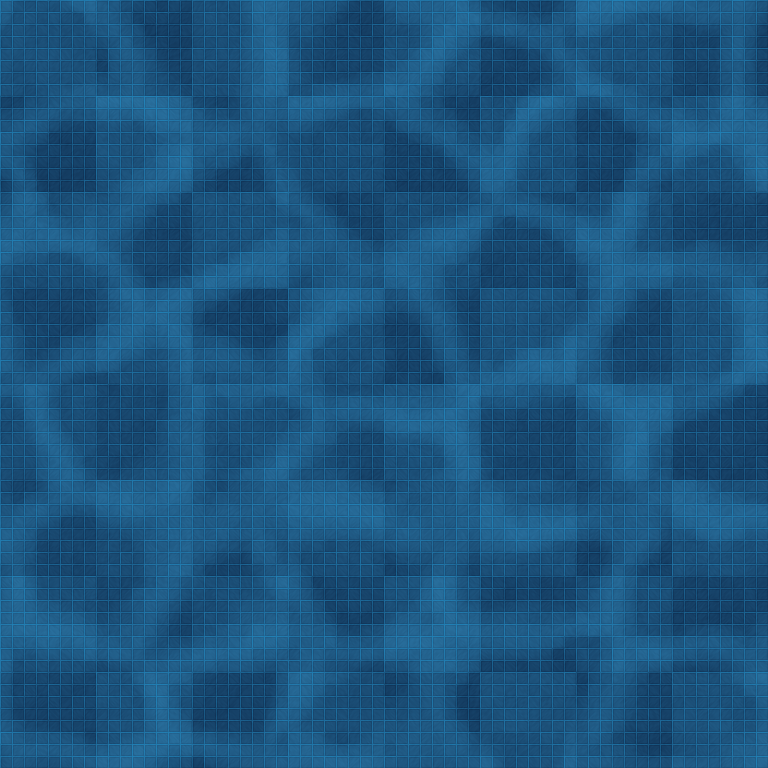
Write a Shadertoy shader that draws this texture.

```glsl
// Blue pool mosaic: 64 x 64 glazed tiles in a checker of 8 x 8 panels under a net of light.
#define TILES 64.0
#define PANELS 8.0
#define NET_CELLS vec2(5.0, 6.0)
#define NET_JITTER 0.75
#define LINE_WIDTH 0.075
#define GROOVE_WIDTH 0.17
#define PANEL_CONTRAST 0.19
#define NET_CONTRAST 0.42
#define WEAR 0.13
#define DEEP vec3(0.075, 0.230, 0.375)
#define PALE vec3(0.170, 0.465, 0.650)
#define GLINT vec3(0.120, 0.540, 0.760)

float hash(vec2 p) {
    vec3 q = fract(p.xyx * vec3(0.1031, 0.1030, 0.0973));
    q += dot(q, q.yzx + 33.33);
    return fract((q.x + q.y) * q.z);
}

vec2 hash2(vec2 p) {
    return vec2(hash(p + 17.0), hash(p + 71.0));
}

float noise(vec2 p) {
    vec2 i = floor(p), f = fract(p);
    f = f * f * (3.0 - 2.0 * f);
    return mix(mix(hash(i), hash(i + vec2(1, 0)), f.x),
               mix(hash(i + vec2(0, 1)), hash(i + vec2(1, 1)), f.x), f.y);
}

// Light along the borders of scattered cells
float lightNet(vec2 uv) {
    vec2 p = uv * NET_CELLS;
    p += 0.22 * (vec2(noise(uv * 13.0), noise(uv * 13.0 + 40.0)) - 0.5);
    vec2 base = floor(p);
    float nearest = 9.0, second = 9.0;
    for (int y = -2; y <= 2; y++)
    for (int x = -2; x <= 2; x++) {
        vec2 cell = base + vec2(x, y);
        vec2 seed = cell + 0.5 + NET_JITTER * (hash2(mod(cell, NET_CELLS)) - 0.5);
        float d = length(seed - p);
        second = min(second, max(nearest, d));
        nearest = min(nearest, d);
    }
    float gap = second - nearest;
    return 0.6 * (1.0 - smoothstep(0.20, 0.36, gap))
         + 0.4 * (1.0 - smoothstep(0.02, 0.22, gap));
}

// Fine diagonal scratches, leaning either way from tile to tile
float scratches(vec2 p, float lean) {
    vec2 q = vec2(p.x + lean * p.y, p.y - lean * p.x);
    return noise(q * vec2(7.0, 2.2) + 300.0) - 0.5;
}

void mainImage(out vec4 fragColor, in vec2 fragCoord) {
    vec2 uv = fragCoord / iResolution.xy;
    vec2 p = uv * TILES;
    vec2 tile = floor(p), local = fract(p);
    float aa = 0.5 * TILES / min(iResolution.x, iResolution.y);
    float tileRandom = hash(tile + 5.0);

    // Panels alternate in tone, each a little uneven
    vec2 panel = floor(uv * PANELS);
    float tone = 0.15 + PANEL_CONTRAST * mod(panel.x + panel.y, 2.0);
    tone += 0.08 * (hash(panel + 90.0) - 0.5);
    tone += 0.05 * (fract(uv.y * PANELS * 2.0) - 0.5);

    // Net of light, partly stepped to whole tiles
    float net = mix(lightNet(uv), lightNet((tile + 0.5) / TILES), 0.6);
    tone += NET_CONTRAST * net;

    // Wear within and between tiles
    tone += WEAR * (0.6 * (tileRandom - 0.5) + scratches(p, tileRandom < 0.5 ? -1.0 : 1.0));
    tone += 0.08 * (noise(uv * 30.0) - 0.5);

    // Bright rim on the left and top, dark groove beside it and on the far sides
    float rimDistance = min(local.x, 1.0 - local.y);
    float farDistance = min(1.0 - local.x, local.y);
    float rim = 1.0 - smoothstep(LINE_WIDTH - aa, LINE_WIDTH + aa, rimDistance);
    float groove = 1.0 - smoothstep(GROOVE_WIDTH - aa, GROOVE_WIDTH + aa, rimDistance);
    float shade = 1.0 - smoothstep(LINE_WIDTH - aa, LINE_WIDTH + aa, farDistance);
    tone -= 0.16 * max(groove * (1.0 - rim), shade);

    vec3 color = mix(DEEP, PALE, tone);
    float glint = rim * (0.22 + 0.35 * clamp(tone, 0.0, 1.0) + 0.2 * tileRandom);
    fragColor = vec4(mix(color, GLINT, glint), 1.0);
}
```
